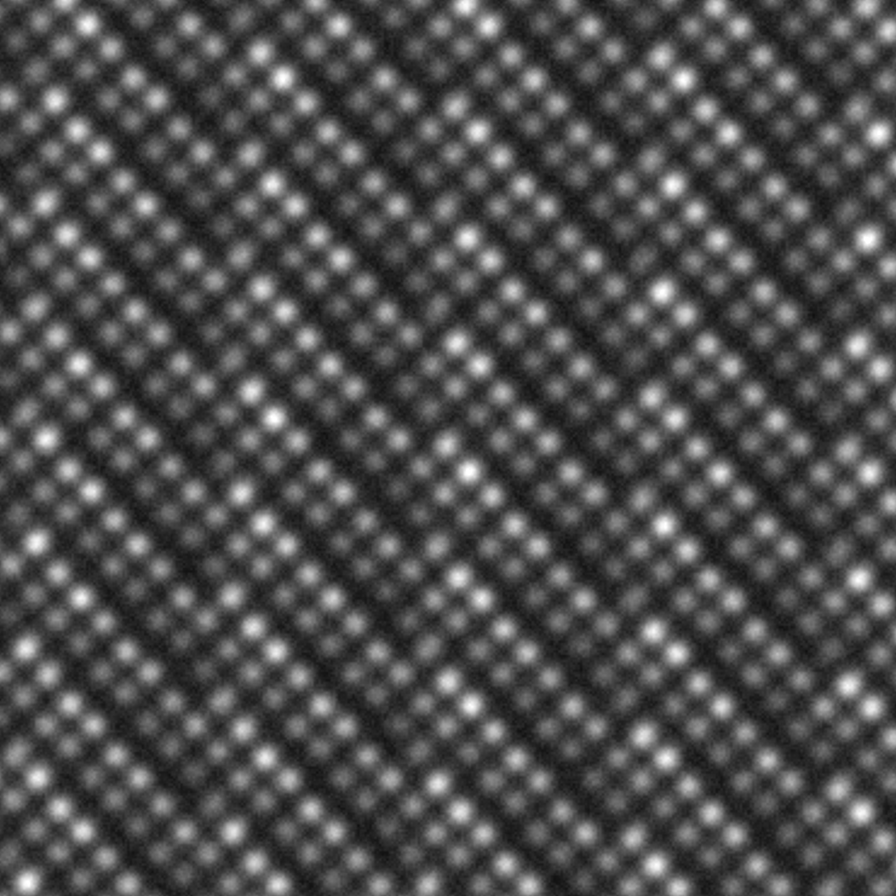
Reproduce this pattern procedurally as a three.js fragment shader.

```glsl
// Grey microscope view of a stepped atomic lattice: diagonal terraces of soft glowing dots.
varying vec2 vUv;

float hash(vec2 p) {
  vec3 q = fract(vec3(p.xyx) * 0.1031);
  q += dot(q, q.yzx + 33.33);
  return fract((q.x + q.y) * q.z);
}

float valueNoise(vec2 p) {
  vec2 cell = floor(p), f = fract(p);
  f = f * f * (3.0 - 2.0 * f);
  return mix(mix(hash(cell), hash(cell + vec2(1.0, 0.0)), f.x),
             mix(hash(cell + vec2(0.0, 1.0)), hash(cell + 1.0), f.x), f.y);
}

// Lattice steps along and across the rows, and the shift between terraces (y runs down)
const vec2 alongRow = vec2(0.02555, 0.02865);
const vec2 acrossRow = vec2(-0.02695, 0.02344);
const vec2 terraceStep = vec2(-0.01172, 0.11654);
const vec2 anchor = vec2(0.5095, 0.3815);

// Distance below the first terrace edge, counted in terraces
float terraceDepth(vec2 p) {
  return (dot(p - anchor, vec2(-0.660, 0.751)) + 0.0156) / 0.0966;
}

vec2 toLattice(vec2 p) {
  float area = alongRow.x * acrossRow.y - alongRow.y * acrossRow.x;
  return vec2(p.x * acrossRow.y - p.y * acrossRow.x,
              p.y * alongRow.x - p.x * alongRow.y) / area;
}

// Steep upper edge, then a slow fall towards the lower edge
float terraceHeight(float s) {
  return 1.02 * exp(-1.35 * s) * smoothstep(0.085, 0.165, s)
       * (1.0 - smoothstep(0.94, 1.1, s));
}

float atomGlow(vec2 p, vec2 index, float terrace) {
  vec2 site = anchor + terraceStep * terrace + alongRow * index.x + acrossRow * index.y;
  float strength = terraceHeight(terraceDepth(site) - terrace);

  // Cross wave that gathers the atoms into small blocks
  float wave = 6.2832 * (dot(site, vec2(0.667, 0.745)) - 0.6042) / 0.09375;
  site += sin(wave) * (vec2(-0.0013, 0.0015) + alongRow * 0.04);
  strength *= 0.98 - 0.1 * cos(wave);

  strength *= 0.92 + 0.16 * hash(index + vec2(71.0, 113.0 + 37.0 * terrace));
  vec2 d = (p - site) / 0.0099;
  return strength * exp(-0.5 * dot(d, d));
}

void main() {
  vec2 p = vec2(vUv.x, 1.0 - vUv.y);
  float nearest = floor(terraceDepth(p));
  float tone = 0.105;

  // Nearby atoms of this terrace and its two neighbours
  for (int k = -1; k <= 1; k++) {
    float terrace = nearest + float(k);
    vec2 centre = floor(toLattice(p - anchor - terraceStep * terrace) + 0.5);
    for (int i = -1; i <= 1; i++) {
      for (int j = -1; j <= 1; j++) {
        tone += atomGlow(p, centre + vec2(float(i), float(j)), terrace);
      }
    }
  }

  // Fine grain
  tone += 0.06 * (valueNoise(p * 190.0) - 0.5) + 0.07 * (valueNoise(p * 370.0 + 19.0) - 0.5);
  gl_FragColor = vec4(vec3(clamp(tone, 0.0, 1.0)), 1.0);
}
```
